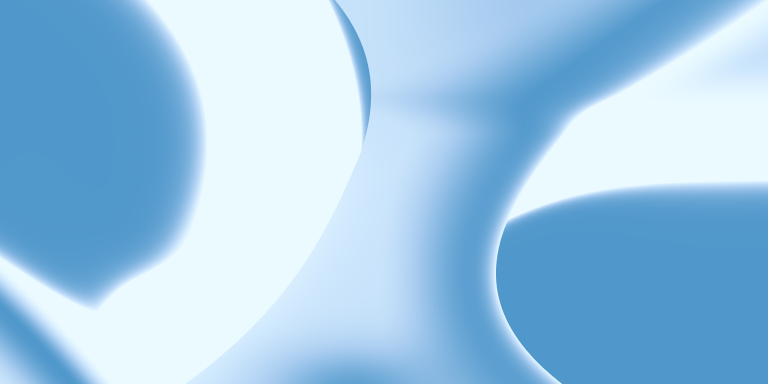
This background is drawn by a Shadertoy shader. Its source:

```glsl
// Flowing blue and white ribbons with soft, glowing rims.
// Each contour is a cubic through four evenly spaced samples; its approximate
// signed distance drives the tone, which is then coloured by one blue ramp.

#define DEEP vec3(0.315, 0.595, 0.795)
#define MID  vec3(0.660, 0.800, 0.940)
#define SOFT vec3(0.820, 0.915, 0.995)
#define PALE vec3(0.920, 0.982, 1.000)
#define BLOB_GLOW 0.035
#define CRESCENT_GLOW 0.012
#define RIM_GLOW 0.022
#define FIELD_TONE 0.72
#define JOIN_Y 0.604

// Signed distance of v above the cubic through samples k on [t0, t1]
float offset(float t, float v, float t0, float t1, vec4 k) {
    float scale = 3.0 / (t1 - t0);
    float s = (t - t0) * scale;
    float a = k.y - k.x;
    float b = k.z - 2.0 * k.y + k.x;
    float c = k.w - 3.0 * k.z + 3.0 * k.y - k.x;
    float f = k.x + s * (a + (s - 1.0) * 0.5 * (b + (s - 2.0) / 3.0 * c));
    float slope = a + b * (s - 0.5) + c * (3.0 * s * s - 6.0 * s + 2.0) / 6.0;
    slope *= scale;
    return (v - f) * inversesqrt(1.0 + slope * slope);
}

// Glow strength: one at the edge, fading inward
float glow(float d, float width) {
    return exp(-max(d, 0.0) / width);
}

float cover(float d) {
    return clamp(d * iResolution.y + 0.5, 0.0, 1.0);
}

vec3 ramp(float tone) {
    vec3 c = mix(DEEP, MID, clamp(tone / 0.5, 0.0, 1.0));
    c = mix(c, SOFT, clamp((tone - 0.5) / 0.3, 0.0, 1.0));
    return mix(c, PALE, clamp((tone - 0.8) / 0.2, 0.0, 1.0));
}

// Open field between the ribbons
float fieldTone(vec2 p, float outside, float bandGap) {
    float tone = FIELD_TONE * smoothstep(0.04, 0.31, outside);
    tone -= 0.25 * smoothstep(0.55, 1.0, p.y) * smoothstep(0.9, 1.4, p.x);
    tone += 0.14 * glow(bandGap, 0.08) * (1.0 - smoothstep(0.4, 0.8, p.y));
    vec2 q = (p - vec2(0.92, -0.02)) / vec2(0.22, 0.11);
    tone *= 1.0 - 0.9 * exp(-dot(q, q));
    float width = RIM_GLOW + 0.018 * smoothstep(0.7, 1.0, p.y);
    return mix(max(tone, 0.0), 1.0, glow(outside, width));
}

// White ribbon holding the blob, the crescent and the corner wave
float bandTone(vec2 p) {
    float right = -offset(p.y, p.x, 0.375, 1.0, vec4(0.490, 0.539, 0.513, 0.385));
    float tail = offset(p.x, p.y, 0.263, 0.490, vec4(0.198, 0.266, 0.307, 0.375));
    float under = offset(p.x, p.y, 0.0, 0.263, vec4(0.328, 0.271, 0.219, 0.182));
    float blob = (1.0 - glow(right, BLOB_GLOW)) * (1.0 - glow(tail, 0.024))
               * (1.0 - glow(under, 0.02));

    float inner = offset(p.y, p.x, JOIN_Y, 1.0, vec4(0.940, 0.935, 0.906, 0.854));
    float crescent = (1.0 - glow(inner, CRESCENT_GLOW)) * step(JOIN_Y, p.y);

    float wave = -offset(p.x, p.y, 0.0, 0.30, vec4(0.3125, 0.220, 0.115, 0.0));
    float corner = smoothstep(0.0, 0.085, wave);
    corner *= 1.0 - 0.75 * smoothstep(0.085, 0.24, wave);
    return 1.0 - max(max(blob, crescent), corner);
}

// Right shape: pale shelf above a deep oval
float shelfTone(vec2 p, float inside) {
    float haze = smoothstep(0.72, 0.86, p.y) * smoothstep(0.0, 0.12, inside);
    float oval = -offset(p.x, p.y, 1.33, 2.0, vec4(0.432, 0.503, 0.526, 0.531));
    float width = mix(0.010, 0.025, smoothstep(1.33, 1.9, p.x));
    return (1.0 - 0.28 * haze) * glow(oval, width);
}

void mainImage(out vec4 fragColor, in vec2 fragCoord) {
    vec2 p = fragCoord / iResolution.xy * vec2(2.0, 1.0);

    // Right rim: a bowl that bends into a rising diagonal
    float bowl = offset(p.y, p.x, 0.0, 0.70, vec4(1.464, 1.297, 1.341, 1.510));
    float rise = -offset(p.x, p.y, 1.51, 2.0, vec4(0.70, 0.79, 0.89, 1.0));
    float rim = mix(bowl, rise, smoothstep(0.64, 0.76, p.y));

    // Right edge of the white ribbon
    float lower = offset(p.y, p.x, 0.0, JOIN_Y, vec4(0.482, 0.706, 0.846, 0.940));
    float upper = offset(p.y, p.x, JOIN_Y, 1.0, vec4(0.940, 0.966, 0.948, 0.872));
    float band = p.y < JOIN_Y ? lower : upper;

    // Layers from back to front
    vec3 color = ramp(fieldTone(p, -rim, band));
    color = mix(color, ramp(bandTone(p)), cover(-band));
    color = mix(color, ramp(shelfTone(p, rim)), cover(rim));
    fragColor = vec4(color, 1.0);
}
```
